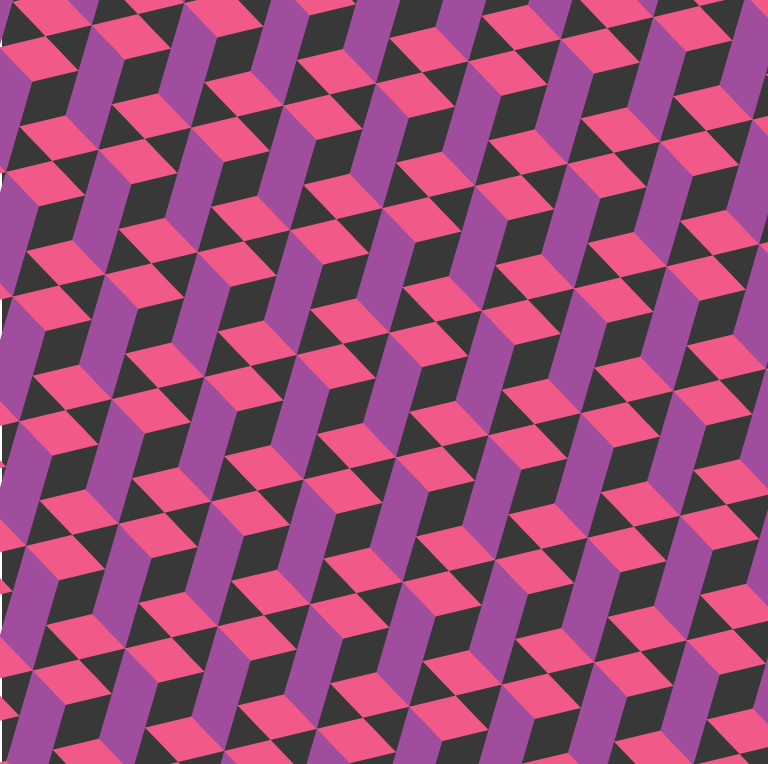
A WebGL 1 fragment shader for this pattern:

```glsl
precision highp float;
// Slanted lattice of pink and purple parallelograms on charcoal, with a bare sliver at the left edge.
uniform vec2 u_resolution;

float cross2(vec2 a, vec2 b) {
  return a.x * b.y - a.y * b.x;
}

// Coordinates of p in the basis (e, f)
vec2 inBasis(vec2 p, vec2 e, vec2 f) {
  return vec2(cross2(p, f), cross2(e, p)) / cross2(e, f);
}

// Smooth coverage of a centred parallelogram with half edges e and f
float parallelogram(vec2 p, vec2 e, vec2 f, float pixel) {
  vec2 outside = abs(inBasis(p, e, f)) - 1.0;
  vec2 dist = outside * abs(cross2(e, f)) / vec2(length(f), length(e));
  return clamp(0.5 - max(dist.x, dist.y) / pixel, 0.0, 1.0);
}

void main() {
  float pixel = 1.0 / u_resolution.x;
  vec2 uv = gl_FragCoord.xy * pixel;

  // Lattice steps and the diagonal edge shared by both shapes
  vec2 across = vec2(0.1204, 0.0288);
  vec2 down = vec2(0.0087, -0.1623);
  vec2 slant = vec2(0.0430, -0.0448);

  vec2 p = uv - vec2(0.5068, 0.5615);
  vec2 cell = floor(inBasis(p, across, down) + 0.5);
  vec2 pinkCentre = 0.25 * across + 0.5 * slant;

  // Sum the shapes of the nearest lattice nodes
  float pink = 0.0;
  float purple = 0.0;
  for (int j = -1; j <= 1; j++) {
    for (int i = -1; i <= 1; i++) {
      vec2 node = cell + vec2(float(i), float(j));
      vec2 q = p - node.x * across - node.y * down;
      // Two pink tiles meet point-symmetrically at each node
      pink += parallelogram(q - pinkCentre, 0.25 * across, 0.5 * slant, pixel);
      pink += parallelogram(q + pinkCentre, 0.25 * across, 0.5 * slant, pixel);
      // A tall purple tile joins the node to the one below
      purple += parallelogram(q - 0.5 * down, 0.5 * slant, 0.5 * (down - slant), pixel);
    }
  }
  float total = max(pink + purple, 1.0);
  pink /= total;
  purple /= total;

  // The charcoal ground stops just short of the left edge
  float bare = clamp(0.5 + (0.0026 - uv.x) / pixel, 0.0, 1.0);
  vec3 ground = mix(vec3(0.22), vec3(1.0), bare);
  vec3 color = ground * (1.0 - pink - purple)
             + vec3(0.945, 0.35, 0.533) * pink
             + vec3(0.627, 0.302, 0.616) * purple;
  gl_FragColor = vec4(color, 1.0);
}
```
